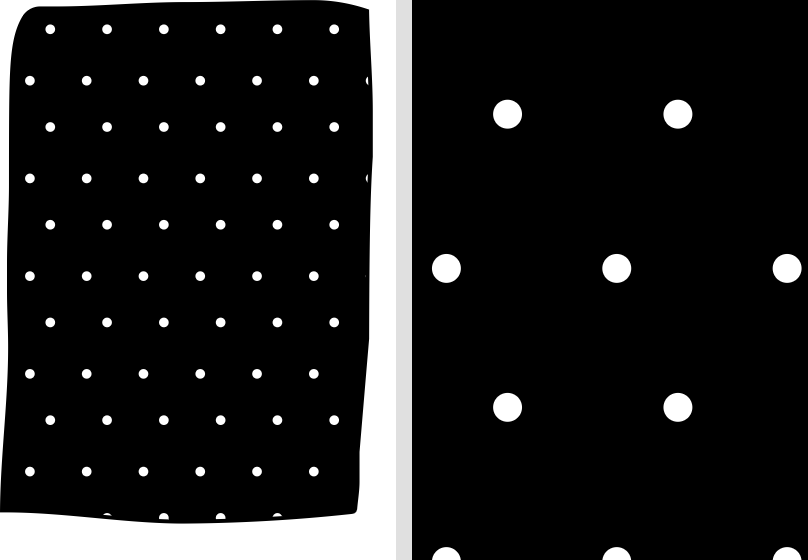
Left: the whole. Right: its middle third, enlarged.
Reproduce this pattern procedurally as a Shadertoy shader.

```glsl
// A black, hand-cut swatch with wavy edges on white, strewn with white dots.
// Four edge curves bound the swatch; two offset lattices make staggered dot rows
// that stop short of the border. Lengths are in canvas heights, with y down.

const vec3 INK = vec3(0.0);
const vec3 PAPER = vec3(1.0);
const vec2 PITCH = vec2(0.1014, 0.1745);
const vec2 ODD_ROWS = vec2(0.0898, 0.0523);
const vec2 EVEN_ROWS = vec2(0.0534, 0.1441);
const float DOT_RADIUS = 0.0086;
const float DOT_MARGIN = 0.007;

// Edge curves of the swatch
float leftEdge(float y) {
    float flare = 0.05 * exp(-max(y, 0.0) / 0.04);
    return 0.016 + flare - 0.0035 * smoothstep(0.33, 0.47, y)
         + 0.002 * smoothstep(0.52, 0.62, y) - 0.0145 * smoothstep(0.62, 0.92, y);
}

float rightEdge(float y) {
    float bulge = smoothstep(0.0, 0.2, y) - 1.0 + exp(-10.0 * max(y - 0.28, 0.0));
    float taper = clamp((y - 0.605) / 0.202, 0.0, 1.0);
    return 0.6589 + 0.0068 * bulge - 0.0169 * taper - 0.005 * smoothstep(0.86, 0.925, y);
}

float topEdge(float x) {
    float droop = max(x - 0.56, 0.0) / 0.099;
    return 0.0115 - 0.0078 * smoothstep(0.1, 0.33, x)
         - 0.0035 * smoothstep(0.33, 0.56, x) + 0.0169 * droop * droop;
}

float bottomEdge(float x) {
    float lift = max(x - 0.31, 0.0) / 0.325;
    return 0.915 + 0.02 * smoothstep(0.01, 0.33, x) - 0.018 * lift * lift;
}

// Maximum with a rounded join of width k
float smoothMax(float a, float b, float k) {
    float h = max(k - abs(a - b), 0.0) / k;
    return max(a, b) + 0.25 * k * h * h;
}

// Negative inside the swatch; two opposite corners are rounded
float swatch(vec2 p) {
    float upperLeft = smoothMax(leftEdge(p.y) - p.x, topEdge(p.x) - p.y, 0.018);
    float lowerRight = smoothMax(p.x - rightEdge(p.y), p.y - bottomEdge(p.x), 0.009);
    return max(upperLeft, lowerRight);
}

// Distance to the nearest dot of a lattice through origin
float dotLattice(vec2 p, vec2 origin, vec2 pitch, float radius) {
    vec2 q = p - origin;
    q -= pitch * round(q / pitch);
    return length(q) - radius;
}

// Antialiased coverage of a shape
float coverage(float d, float pixel) {
    return clamp(0.5 - d / pixel, 0.0, 1.0);
}

void mainImage(out vec4 fragColor, in vec2 fragCoord) {
    float pixel = 1.0 / iResolution.y;
    vec2 p = vec2(fragCoord.x, iResolution.y - fragCoord.y) * pixel;

    float cloth = swatch(p);
    float dots = min(dotLattice(p, ODD_ROWS, PITCH, DOT_RADIUS),
                     dotLattice(p, EVEN_ROWS, PITCH, DOT_RADIUS));
    dots = max(dots, cloth + DOT_MARGIN);

    vec3 color = mix(PAPER, INK, coverage(cloth, pixel));
    color = mix(color, PAPER, coverage(dots, pixel));
    fragColor = vec4(color, 1.0);
}
```
